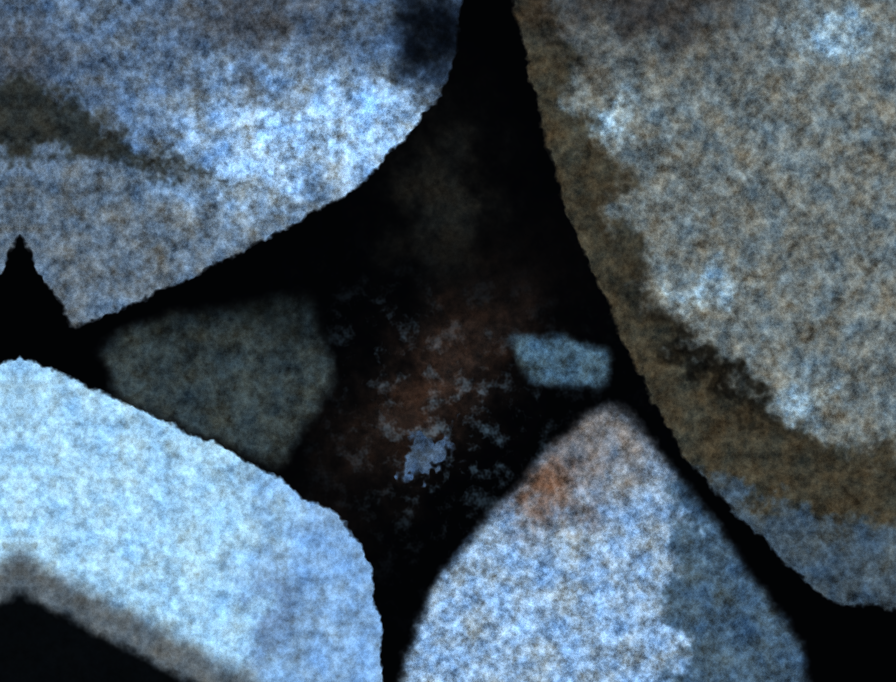
Give the GLSL for this texture, as a WebGL 1 fragment shader.

```glsl
precision highp float;
// Pale blue and brown boulders wedged around a dark gap filled with rubble.
uniform vec2 u_resolution;

vec2 gradientAt(vec2 cell) {
  float a = 6.2832 * fract(sin(dot(cell, vec2(127.1, 311.7))) * 4375.85);
  return vec2(cos(a), sin(a));
}
float noise(vec2 p) {
  vec2 i = floor(p), f = fract(p), u = f * f * (3.0 - 2.0 * f), e = vec2(1, 0);
  float low = mix(dot(gradientAt(i), f), dot(gradientAt(i + e), f - e), u.x);
  float high = mix(dot(gradientAt(i + e.yx), f - e.yx), dot(gradientAt(i + 1.0), f - 1.0), u.x);
  return mix(low, high, u.y);
}
float fbm(vec2 p) {
  float sum = 0.0, amp = 0.7;
  for (int i = 0; i < 4; i++) {
    sum += amp * noise(p);
    p = mat2(1.6, 1.2, -1.2, 1.6) * p + 7.3;
    amp *= 0.65;
  }
  return sum;
}
// Signed distance to the line a-b; negative on the right of travel (y points down).
float side(vec2 p, vec2 a, vec2 b) {
  vec2 d = normalize(b - a);
  return dot(p - a, vec2(d.y, -d.x));
}
// Rounded intersection
float cut(float a, float b) {
  float h = max(0.12 - abs(a - b), 0.0);
  return max(a, b) + h * h * 2.0;
}
float chain(vec2 p, vec2 a, vec2 b, vec2 c, vec2 d) {
  return cut(cut(side(p, a, b), side(p, b, c)), side(p, c, d));
}
float blob(vec2 p, float x, float y, float rx, float ry) {
  vec2 d = (p - vec2(x, y)) / vec2(rx, ry);
  return exp(-dot(d, d));
}
void tint(inout vec3 base, float r, float g, float b, float amount) {
  base = mix(base, vec3(r, g, b), clamp(amount, 0.0, 1.0));
}
float fill(float d) { return smoothstep(0.02, -0.02, d); }

void main() {
  // 5.84 units tall, measured downward; the left border is folded
  vec2 q = vec2(gl_FragCoord.x, u_resolution.y - gl_FragCoord.y) / u_resolution.y * 5.84;
  q.x = abs(q.x - 0.17) + 0.17;
  vec2 p = q + 0.07 * vec2(fbm(q * 4.0), fbm(q * 4.0 + 31.0));
  vec2 w = q + 0.4 * vec2(fbm(q * 3.0 + 9.0), fbm(q * 3.0 + 52.0));
  float patches = fbm(q * 2.6 + 70.0), grain = fbm(q * 6.5), fine = fbm(q * 15.0 + 40.0);
  vec3 rough = 1.0 + 0.3 * patches + 0.5 * grain + 0.5 * fine + vec3(0.2, 0, -0.2) * fbm(q * 4.0 + 90.0);

  // Gap: buried slab, rusty earth, chips
  vec3 col = vec3(0.008, 0.011, 0.017);
  col += vec3(0.10, 0.10, 0.085) * blob(w, 3.8, 1.7, 0.35, 0.6) * rough;
  vec2 along = mat2(0.74, -0.67, 0.67, 0.74) * (w - vec2(3.72, 3.3));
  col += vec3(0.17, 0.125, 0.1) * blob(along, 0.0, 0.0, 0.38, 0.95) * rough;
  float rubble = blob(q, 3.9, 3.7, 0.9, 0.9) + 0.5 * blob(q, 3.2, 2.9, 0.4, 0.4);
  col += vec3(0.2, 0.27, 0.32) * rubble * smoothstep(0.0, 0.6, fbm(q * 5.0 + 17.0));
  float slab = chain(p, vec2(4.33, 2.87), vec2(4.5, 2.82), vec2(5.25, 2.98), vec2(5.2, 3.35));
  slab = cut(slab, side(p, vec2(5.2, 3.35), vec2(4.5, 3.3)));
  slab = cut(slab, side(p, vec2(4.5, 3.3), vec2(4.33, 2.87)));
  col = mix(col, vec3(0.25, 0.35, 0.42) * rough, smoothstep(0.04, -0.08, slab));
  col = mix(col, vec3(0.25, 0.33, 0.43) * rough, smoothstep(0.3, 0.6, blob(w, 3.68, 3.87, 0.27, 0.2)));

  // Shadowed middle stone
  float middle = chain(p, vec2(0.78, 2.95), vec2(1.2, 2.68), vec2(2.7, 2.45), vec2(2.92, 3.3));
  middle = cut(middle, chain(p, vec2(2.92, 3.3), vec2(2.4, 4.08), vec2(0.95, 3.45), vec2(0.78, 2.95)));
  vec3 stone = mix(vec3(0.06, 0.08, 0.085), vec3(0.19, 0.23, 0.24), smoothstep(2.4, 3.2, w.y));
  col = mix(col, stone * rough, smoothstep(0.02, -0.14, middle));

  // Lower centre stone: pale face, rusty shoulder, shaded flank
  float centre = chain(p, vec2(3.4, 5.84), vec2(3.65, 4.98), vec2(4.95, 3.52), vec2(5.4, 3.4));
  centre = cut(centre, chain(p, vec2(5.4, 3.4), vec2(5.8, 3.96), vec2(6.88, 5.2), vec2(6.95, 5.84)));
  stone = vec3(0.54, 0.67, 0.81);
  tint(stone, 0.42, 0.43, 0.45, blob(w, 5.1, 3.7, 0.8, 0.55));
  tint(stone, 0.40, 0.31, 0.26, blob(w, 4.65, 4.15, 0.4, 0.32));
  tint(stone, 0.25, 0.34, 0.42, smoothstep(5.65, 5.9, w.x));
  col = mix(col, stone * rough, smoothstep(0.03, -0.12, centre));

  // Lower left stone: bright face, grey-rimmed hollow
  float lower = chain(p, vec2(0.0, 3.0), vec2(0.2, 3.03), vec2(2.4, 4.08), vec2(3.05, 4.55));
  lower = cut(lower, chain(p, vec2(3.05, 4.55), vec2(3.2, 4.9), vec2(3.28, 5.4), vec2(3.3, 5.84)));
  stone = mix(vec3(0.63, 0.82, 0.96), vec3(0.49, 0.66, 0.85), smoothstep(1.9, 2.8, w.x));
  tint(stone, 0.35, 0.46, 0.62, 0.7 * blob(w, 2.35, 5.3, 0.25, 0.5));
  tint(stone, 0.35, 0.39, 0.42, smoothstep(0.08, -0.15, side(p, vec2(0.2, 4.7), vec2(1.95, 5.65))));
  tint(stone, 0.02, 0.03, 0.04, smoothstep(0.05, -0.08, side(p, vec2(0.2, 5.05), vec2(1.3, 5.65))));
  col = mix(col, stone * (0.4 + 0.6 * rough), fill(lower));

  // Upper left stone: dark wedge, grey foot, frosted nose
  float upper = chain(p, vec2(3.95, 0.0), vec2(3.83, 0.75), vec2(3.2, 1.5), vec2(2.2, 2.12));
  upper = cut(upper, chain(p, vec2(2.2, 2.12), vec2(1.35, 2.53), vec2(0.62, 2.83), vec2(0.17, 2.0)));
  stone = mix(vec3(0.34, 0.43, 0.54), vec3(0.36, 0.42, 0.48), smoothstep(1.2, 1.7, w.y));
  tint(stone, 0.26, 0.28, 0.31, blob(w, 2.2, 0.2, 0.7, 0.45) + blob(w, 0.1, 0.5, 0.5, 0.4));
  tint(stone, 0.60, 0.76, 0.93, blob(w, 2.2, 1.3, 0.7, 0.6) + blob(w, 3.2, 1.05, 0.6, 0.45));
  float wedge = max(side(w, vec2(0, 0.5), vec2(1.95, 1.6)), side(w, vec2(1.95, 1.6), vec2(0, 1.28)));
  tint(stone, 0.16, 0.18, 0.18, smoothstep(0.1, -0.15, wedge));
  tint(stone, 0.03, 0.05, 0.08, blob(w, 3.75, 0.25, 0.4, 0.6));
  col = mix(col, stone * rough, fill(upper));

  // Right stone: grey face, mossy rim, bluish underside
  float right = chain(p, vec2(7.1, 5.22), vec2(6.5, 4.63), vec2(5.9, 4.02), vec2(5.3, 2.9));
  right = cut(right, chain(p, vec2(5.3, 2.9), vec2(4.9, 2.0), vec2(4.6, 1.0), vec2(4.4, 0.0)));
  right = cut(right, p.y - 5.2);
  float face = chain(w, vec2(7.7, 3.85), vec2(7.0, 3.8), vec2(5.65, 2.7), vec2(5.1, 1.1));
  stone = mix(vec3(0.23, 0.22, 0.18), vec3(0.40, 0.435, 0.44), smoothstep(0.15, -0.15, face));
  stone *= 1.0 - 0.65 * blob(vec2(face, w.x), 0.1, 6.1, 0.12, 0.7);
  tint(stone, 0.15, 0.14, 0.14, 0.8 * blob(w, 5.5, 0.0, 1.1, 0.45));
  tint(stone, 0.24, 0.30, 0.35, smoothstep(-0.1, 0.15, w.y - min(3.98 + 0.43 * (w.x - 5.9), 4.52)));
  float glint = blob(w, 5.25, 1.0, 0.22, 0.15) + blob(w, 6.0, 2.45, 0.25, 0.13);
  glint += blob(w, 6.92, 3.45, 0.16, 0.14) + blob(w, 7.1, 0.3, 0.4, 0.22);
  col = mix(col, (stone + vec3(0.17, 0.25, 0.32) * glint) * rough, fill(right));
  gl_FragColor = vec4(clamp(col, 0.0, 1.0), 1.0);
}
```
